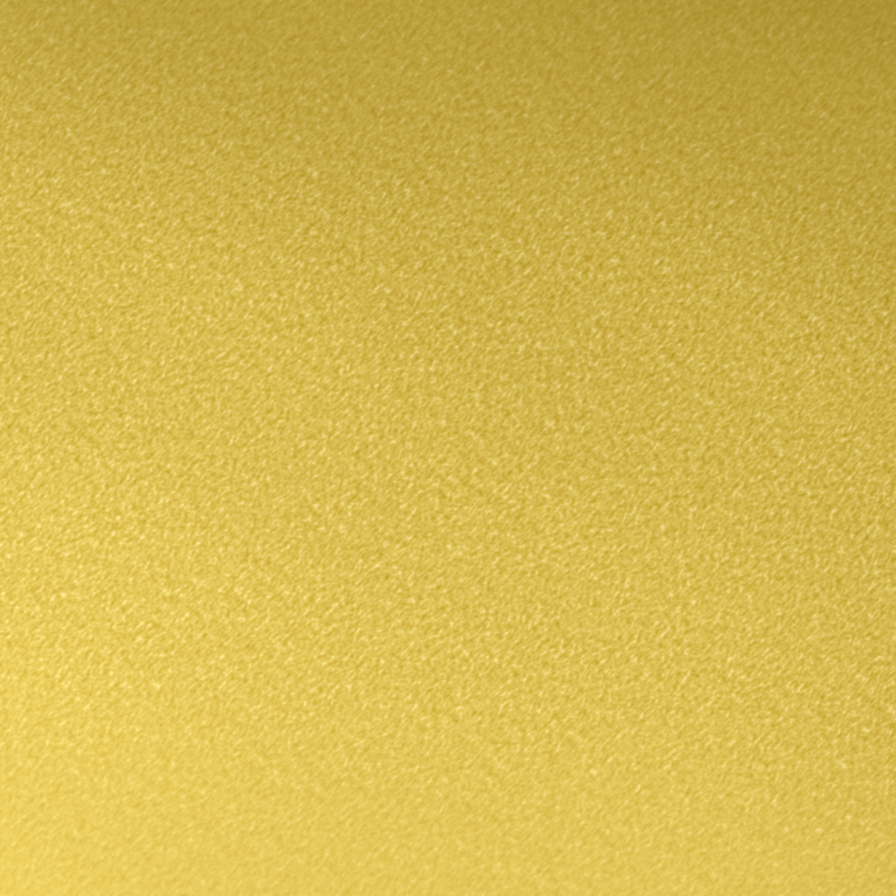
Write a WebGL 2 fragment shader that draws this texture.

```glsl
#version 300 es
precision highp float;
// Golden satin cloth with a fine diagonal grain under soft light from the lower left.

uniform vec2 u_resolution;
out vec4 fragColor;

const vec3 SHADE_GOLD = vec3(0.68, 0.573, 0.205);
const vec3 LIT_GOLD = vec3(0.92, 0.808, 0.372);
const vec3 GRAIN_TINT = vec3(0.052, 0.062, 0.092);
const vec3 GLINT_TINT = vec3(0.020, 0.026, 0.060);
const float GRAIN_ANGLE = 0.78;

// Unit gradient for a lattice cell
vec2 cellGradient(vec2 cell) {
    vec3 h = fract(vec3(cell.xyx) * vec3(0.1031, 0.1030, 0.0973));
    h += dot(h, h.yzx + 33.33);
    float angle = 6.28318 * fract((h.x + h.y) * h.z);
    return vec2(cos(angle), sin(angle));
}

// Gradient noise, scaled to roughly -1..1
float gradientNoise(vec2 p) {
    vec2 cell = floor(p);
    vec2 f = p - cell;
    vec2 w = f * f * f * (f * (f * 6.0 - 15.0) + 10.0);
    float a = dot(cellGradient(cell), f);
    float b = dot(cellGradient(cell + vec2(1, 0)), f - vec2(1, 0));
    float c = dot(cellGradient(cell + vec2(0, 1)), f - vec2(0, 1));
    float d = dot(cellGradient(cell + vec2(1, 1)), f - vec2(1, 1));
    return 1.5 * mix(mix(a, b, w.x), mix(c, d, w.x), w.y);
}

vec2 rotate(vec2 p, float angle) {
    float c = cos(angle), s = sin(angle);
    return vec2(c * p.x + s * p.y, c * p.y - s * p.x);
}

// Short streaks along x; fades out where they get finer than a pixel
float streaks(vec2 p, vec2 frequency, float pixel) {
    float visible = 1.0 - smoothstep(0.6, 1.2, frequency.y * pixel);
    return visible * gradientNoise(p * frequency + 40.0);
}

// Broad light falloff with faint folds
float lightLevel(vec2 uv) {
    float slope = 1.06 - 0.32 * uv.x - 0.72 * uv.y;
    float bulge = 0.65 * uv.y * (1.0 - uv.y);
    vec2 fold = rotate(uv, -0.45) * vec2(1.6, 4.5);
    return slope + bulge + 0.08 * gradientNoise(fold + 7.3);
}

// Sharpest in a band across the middle, softer toward top and bottom
float focusLevel(vec2 uv) {
    float offset = abs(uv.y - 0.50 + 0.12 * (uv.x - 0.5));
    return 1.0 - 0.35 * smoothstep(0.2, 0.55, offset);
}

void main() {
    float side = min(u_resolution.x, u_resolution.y);
    float pixel = 1.0 / side;
    vec2 uv = gl_FragCoord.xy / u_resolution;
    vec2 p = gl_FragCoord.xy * pixel;
    float focus = focusLevel(uv);

    // Wavering weave direction
    vec2 weave = rotate(p, GRAIN_ANGLE);
    weave += 0.002 * vec2(gradientNoise(p * 24.0), gradientNoise(p * 24.0 + 61.0));

    // Threads from coarse to fine
    float coarse = streaks(weave, vec2(85.0, 165.0), pixel);
    float medium = streaks(rotate(weave, 0.12), vec2(135.0, 235.0), pixel);
    float fine = streaks(rotate(weave, -0.2), vec2(215.0, 290.0), pixel);
    float mottle = gradientNoise(p * 30.0 + 13.0);
    float grain = 0.8 * coarse + focus * (0.9 * medium + 0.8 * fine) + 0.15 * mottle;

    // Pale glints on the raised threads
    float glint = smoothstep(0.45, 1.25, grain);

    vec3 colour = mix(SHADE_GOLD, LIT_GOLD, lightLevel(uv));
    colour += focus * (GRAIN_TINT * grain + GLINT_TINT * glint);
    fragColor = vec4(clamp(colour, 0.0, 1.0), 1.0);
}
```
